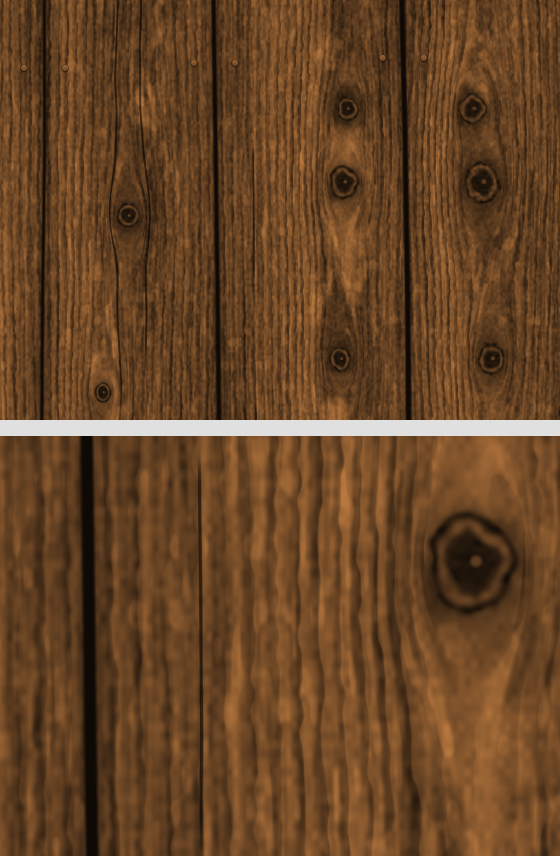
Top: the whole. Bottom: its middle third, enlarged.
Write a Shadertoy shader that draws this texture.

```glsl
#define WOOD vec3(1.0, 0.648, 0.338)
#define BASE_TONE 0.405
#define RING_COUNT 47.0
#define FINE_COUNT 84.0
#define NAIL_HEIGHT 0.855
#define NAIL_INSET 0.049

const vec3 SEAMS = vec3(0.105, 0.515, 0.965);
const vec3 KNOT_FOOT = vec3(0.245, 0.811, 1.17);
const vec3 KNOT_LEAN = vec3(0.06, 0.008, -0.022);
const vec3 KNOT_SIZE = vec3(0.023, 0.029, 0.037);
const vec3 BAND_CENTRE = vec3(0.17, 0.725, 1.10);
const vec3 BAND_WIDTH = vec3(0.055, 0.075, 0.105);
const vec3 CRACKS = vec3(0.285, 0.34, 0.61);

float hash(vec2 p) {
    p = fract(p * vec2(0.1031, 0.1137));
    p += dot(p, p.yx + 33.33);
    return fract((p.x + p.y) * p.x * 17.3);
}

float noise(vec2 p) {
    vec2 i = floor(p), f = fract(p);
    f = f * f * (3.0 - 2.0 * f);
    return mix(mix(hash(i), hash(i + vec2(1, 0)), f.x),
               mix(hash(i + vec2(0, 1)), hash(i + vec2(1, 1)), f.x), f.y);
}

float fbm(vec2 p) {
    return 0.55 * noise(p) + 0.3 * noise(p * 2.1 + 17.0) + 0.15 * noise(p * 4.3 + 41.0);
}

float seamX(int i, float y) {
    return SEAMS[i] - 0.016 * (y - 0.5) * (i == 0 ? -0.3 : 1.0)
         + 0.006 * (noise(vec2(y * 3.0, float(i) * 7.0)) - 0.5);
}

vec3 knotAt(int plank, int j) {
    float row = float(j);
    float y = mix(0.145, 0.74, sqrt(row * 0.5)) - (plank == 0 ? 0.08 : 0.0);
    float size = KNOT_SIZE[plank] * (j == 1 ? 1.15 : 0.88);
    if (plank == 0 && j == 2) size = 0.0;
    return vec3(KNOT_FOOT[plank] + KNOT_LEAN[plank] * row, y, size);
}

void mainImage(out vec4 fragColor, in vec2 fragCoord) {
    vec2 p = fragCoord / iResolution.y;
    float px = 1.0 / iResolution.y;

    int plank = -1;
    for (int i = 0; i < 3; i++) if (p.x > seamX(i, p.y)) plank = i;
    float seed = float(plank + 2) * 19.0;

    // Grain flows around the knots of its own plank
    float grain = p.x + 0.014 * (noise(vec2(p.x * 5.0 + seed, p.y * 2.2)) - 0.5)
                + 0.004 * (noise(vec2(p.x * 30.0, p.y * 11.0)) - 0.5);
    float heart = 0.0;
    if (plank >= 0) {
        float bend = 0.0;
        for (int j = 0; j < 3; j++) {
            vec3 k = knotAt(plank, j);
            vec2 d = p - k.xy;
            float r2 = d.x * d.x + 0.22 * d.y * d.y + 1e-5;
            bend += d.x * min(1.3 * k.z * k.z / r2, 1.0);
        }
        grain -= bend;
        float axis = KNOT_FOOT[plank] + KNOT_LEAN[plank] * 2.0 * p.y;
        heart = exp(-pow((p.x - axis) / 0.06, 2.0));
    }

    // Broad light bands and weathered patches
    float band = 0.55 * exp(-pow(p.x / 0.045, 2.0));
    for (int i = 0; i < 3; i++)
        band += exp(-pow((grain - BAND_CENTRE[i]) / BAND_WIDTH[i], 2.0));
    band *= 0.5 + 0.8 * fbm(vec2(grain * 16.0 + seed, p.y * 2.6));
    float tone = BASE_TONE + 0.13 * band;
    tone += 0.22 * (fbm(vec2(grain * 24.0 + seed, p.y * 2.0)) - 0.5);
    float patches = fbm(vec2(grain * 26.0, p.y * 8.0 + seed));
    tone += heart * (0.20 * smoothstep(0.5, 0.66, patches) - 0.05);

    // Growth rings: slow darkening, then a sharp edge
    float ragged = noise(vec2(p.x * 110.0, p.y * 65.0)) - 0.5;
    float phase = grain * RING_COUNT + 1.6 * noise(vec2(grain * 9.0 + seed, p.y * 0.9))
                + heart * 2.2 * fbm(vec2(grain * 11.0, p.y * 4.0)) + 0.28 * ragged;
    float s = fract(phase);
    float ring = smoothstep(0.3, 0.78, s) * (1.0 - smoothstep(0.86, 1.0, s));
    ring *= 0.55 + 0.75 * noise(vec2(floor(phase) * 3.7, p.y * 4.0));
    tone -= ring * mix(0.11, 0.22, clamp(band, 0.0, 1.0)) * (1.0 - 0.45 * heart);
    float fine = 0.5 + 0.5 * sin(6.2832 * grain * FINE_COUNT + 2.0 * ragged);
    tone -= 0.07 * (fine - 0.4) * (1.0 - heart) * (1.0 - clamp(band, 0.0, 0.8));

    // Fibres, saw marks and pale flecks
    tone += 0.12 * (noise(vec2(grain * 250.0, p.y * 16.0)) - 0.5);
    tone += 0.11 * (noise(vec2(p.x * 190.0, p.y * 140.0)) - 0.5);
    tone += 0.09 * smoothstep(0.62, 0.85, noise(vec2(grain * 120.0, p.y * 38.0 + 9.0)));

    // Long drying cracks
    for (int i = 0; i < 3; i++) {
        float off = abs(grain - CRACKS[i] - 0.012 * (noise(vec2(p.y * 5.0, float(i) * 9.0)) - 0.5));
        float open = smoothstep(0.3, 0.5, noise(vec2(p.y * 4.0, float(i) * 5.0 + 2.0)));
        tone *= 1.0 - 0.6 * open * (1.0 - smoothstep(0.0007, 0.0012 + px, off));
    }

    // Knots: halo, ringed collar, dark core with a glint
    for (int j = 0; j < 3 && plank >= 0; j++) {
        vec3 k = knotAt(plank, j);
        if (k.z <= 0.0) continue;
        vec2 d = p - k.xy;
        float r = length(d * vec2(1.0, 0.88)) / k.z + 0.22 * (noise(p * 65.0) - 0.5);
        tone *= 1.0 - 0.38 * exp(-max(r - 1.0, 0.0) * 1.6);
        float collar = 0.30 + 0.06 * sin(r * 19.0) + 0.16 * (noise(p * 130.0) - 0.5);
        collar -= 0.13 * smoothstep(0.8, 1.0, r);
        tone = mix(collar, tone, smoothstep(0.95, 1.15, r));
        tone = mix(0.085 + 0.07 * noise(p * 170.0), tone, smoothstep(0.48, 0.66, r));
        float glint = length(d - k.z * vec2(0.1, 0.05)) / k.z;
        tone += 0.25 * (1.0 - smoothstep(0.06, 0.2, glint));
    }

    // Seams with shaded edges, and nails on both sides of each
    for (int i = 0; i < 3; i++) {
        float off = p.x - seamX(i, p.y);
        float halfGap = 0.0022 + 0.0014 * float(i);
        tone *= 1.0 - 0.42 * exp(-abs(off) / 0.013);
        tone = mix(0.055, tone, smoothstep(halfGap - px, halfGap + 0.0025 + px, abs(off)));
        float height = NAIL_HEIGHT + 0.012 * (float(i) - 1.5);
        vec2 n = vec2(abs(off) - NAIL_INSET, p.y - height);
        float stain = exp(-pow(n.x / 0.007, 2.0)) * smoothstep(0.01, -0.01, n.y)
                    * exp(min(n.y, 0.0) * 18.0);
        tone *= 1.0 - 0.38 * stain;
        float head = length(n);
        tone *= 1.0 - 0.5 * (1.0 - smoothstep(0.007, 0.011, head));
        float shine = length(n - vec2(0.0, 0.001));
        tone = mix(0.50 + 14.0 * n.y, tone, smoothstep(0.0055, 0.0055 + 1.5 * px, shine));
    }

    fragColor = vec4(WOOD * clamp(tone, 0.04, 0.72), 1.0);
}
```
